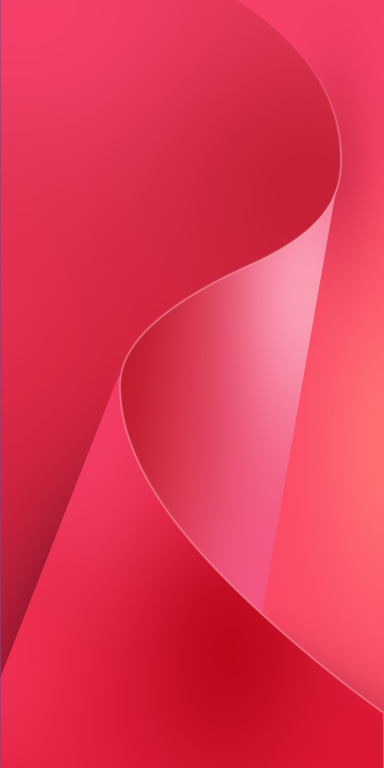
Give the GLSL for this background, as a WebGL 2 fragment shader.

```glsl
#version 300 es
precision highp float;

uniform vec2 u_resolution;
out vec4 fragColor;

// Knots of the S-shaped rim: height, x, slope dx/dy
const vec3 RIM[6] = vec3[6](
    vec3(2.0, 0.617, -1.5), vec3(1.583, 0.888, 0.0), vec3(1.31, 0.651, 2.2),
    vec3(0.997, 0.3125, 0.0), vec3(0.401, 0.682, -1.1), vec3(0.143, 1.0, -1.4));

// Cubic Hermite x between two knots
float hermite(vec3 a, vec3 b, float y) {
    float h = b.x - a.x;
    float t = clamp((y - a.x) / h, 0.0, 1.0);
    float s = 1.0 - t;
    return s * s * ((1.0 + 2.0 * t) * a.y + t * h * a.z)
         + t * t * ((3.0 - 2.0 * t) * b.y - s * h * b.z);
}

float rimX(float y) {
    float x = hermite(RIM[0], RIM[1], y);
    for (int i = 1; i < 5; i++) {
        if (y < RIM[i].x) x = hermite(RIM[i], RIM[i + 1], y);
    }
    return x;
}

// Signed distance to the rim, positive on its right
float rimDistance(vec2 p) {
    float e = 0.002;
    float slope = (rimX(p.y + e) - rimX(p.y - e)) / (2.0 * e);
    return (p.x - rimX(p.y)) / sqrt(1.0 + slope * slope);
}

// Signed distance to an upward line, positive on its right
float lineDistance(vec2 p, vec2 low, vec2 high) {
    vec2 d = normalize(high - low);
    return dot(p - low, vec2(d.y, -d.x));
}

float cover(float d, float px) {
    return smoothstep(-0.7 * px, 0.7 * px, d);
}

// Soft elliptical tint
vec3 tint(vec3 base, vec3 colour, vec2 p, vec2 centre, vec2 radius, float amount) {
    vec2 q = (p - centre) / radius;
    return mix(base, colour, amount * exp(-dot(q, q)));
}

vec3 upperSheet(vec2 p, float edge) {
    vec3 c = mix(vec3(0.83, 0.14, 0.25), vec3(0.89, 0.23, 0.36), smoothstep(1.0, 1.85, p.y));
    c = tint(c, vec3(0.98, 0.25, 0.42), p, vec2(0.1, 1.95), vec2(0.5, 0.3), 0.9);
    c = tint(c, vec3(0.77, 0.12, 0.21), p, vec2(0.8, 1.5), vec2(0.4, 0.4), 0.95);
    c = tint(c, vec3(0.93, 0.2, 0.33), p, vec2(0.0, 1.25), vec2(0.22, 0.4), 0.6);
    float shade = exp(min(edge, 0.0) / 0.13) * smoothstep(1.15, 0.4, p.y);
    return mix(c, vec3(0.55, 0.08, 0.17), 0.75 * shade);
}

vec3 lowerSheet(vec2 p) {
    vec3 c = mix(vec3(0.88, 0.12, 0.24), vec3(0.93, 0.2, 0.35), smoothstep(0.1, 0.8, p.y));
    c = tint(c, vec3(0.96, 0.24, 0.4), p, vec2(0.24, 0.85), vec2(0.2, 0.3), 0.9);
    c = tint(c, vec3(0.95, 0.2, 0.34), p, vec2(0.0, 0.25), vec2(0.2, 0.3), 0.8);
    c = tint(c, vec3(0.74, 0.03, 0.11), p, vec2(0.6, 0.3), vec2(0.26, 0.38), 1.0);
    return tint(c, vec3(0.85, 0.08, 0.18), p, vec2(1.0, 0.0), vec2(0.25, 0.2), 0.8);
}

vec3 innerFold(vec2 p) {
    float across = p.x - 0.12 * (p.y - 1.0);
    vec3 c = mix(vec3(0.75, 0.11, 0.18), vec3(0.86, 0.23, 0.33), smoothstep(0.3, 0.55, across));
    c = mix(c, vec3(0.95, 0.36, 0.51), smoothstep(0.48, 0.76, across));
    c = tint(c, vec3(0.98, 0.63, 0.71), p, vec2(0.8, 1.23), vec2(0.17, 0.36), 0.95);
    return tint(c, vec3(0.95, 0.33, 0.5), p, vec2(0.68, 0.45), vec2(0.16, 0.25), 0.8);
}

vec3 backdrop(vec2 p, float rim) {
    vec3 c = mix(vec3(0.98, 0.28, 0.4), vec3(0.97, 0.25, 0.41), smoothstep(1.2, 1.9, p.y));
    c = tint(c, vec3(1.0, 0.45, 0.45), p, vec2(1.02, 0.84), vec2(0.2, 0.48), 0.95);
    c = tint(c, vec3(0.81, 0.17, 0.29), p, vec2(0.87, 1.58), vec2(0.1, 0.26), 0.8);
    float shade = exp(-max(rim, 0.0) / 0.06) * smoothstep(0.5, 0.15, p.y);
    return mix(c, vec3(0.8, 0.2, 0.29), 0.7 * shade);
}

void main() {
    vec2 p = gl_FragCoord.xy / u_resolution * vec2(1.0, 2.0);
    float px = 2.0 / u_resolution.y;
    float rim = rimDistance(p);
    float crease = lineDistance(p, vec2(0.0, 0.234), vec2(0.3125, 1.031));
    float foldEdge = lineDistance(p, vec2(0.682, 0.401), vec2(0.88, 1.531));

    // Sheets on either side of the rim
    float lowerMask = cover(crease, px) * cover(1.02 - p.y, px);
    vec3 left = mix(upperSheet(p, crease), lowerSheet(p), lowerMask);
    float foldMask = cover(-foldEdge, px) * cover(1.55 - p.y, px);
    vec3 right = mix(backdrop(p, rim), innerFold(p), foldMask);
    vec3 colour = mix(left, right, cover(rim, px));

    // Thin light along the rim
    float glint = exp(-pow(rim / 0.0026, 2.0)) * smoothstep(1.95, 1.55, p.y);
    colour = mix(colour, vec3(1.0, 0.66, 0.72), 0.55 * glint);

    // Violet sliver on the left border
    colour = mix(colour, vec3(0.55, 0.25, 0.48), 0.6 * cover(0.003 - p.x, px));
    fragColor = vec4(colour, 1.0);
}
```
